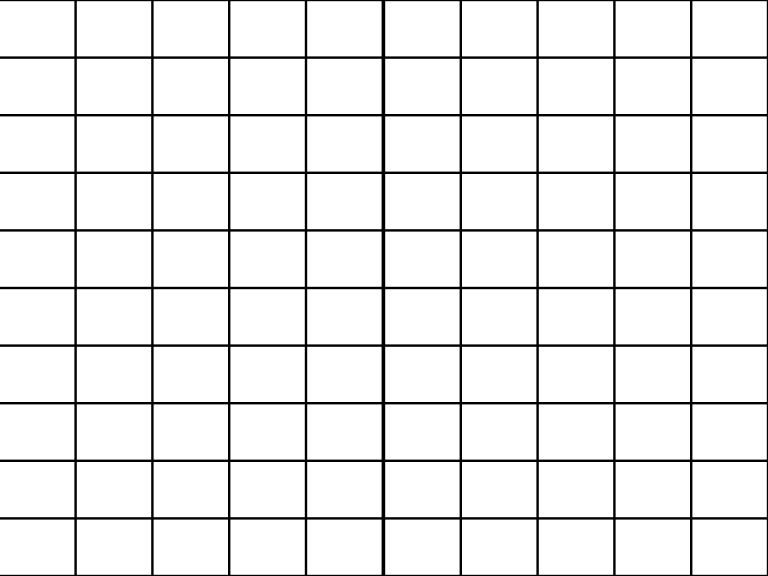
Reproduce this pattern procedurally as a WebGL 1 fragment shader.

```glsl
precision highp float;
// Black ten by ten grid on white, with a thicker line down the middle.

uniform vec2 u_resolution;

// Share of a pixel covered by a line centred on each multiple of pitch.
float lineCoverage(float x, float pitch, float halfWidth, float pixel) {
  float d = abs(mod(x + 0.5 * pitch, pitch) - 0.5 * pitch);
  float covered = min(d + 0.5 * pixel, halfWidth) - max(d - 0.5 * pixel, -halfWidth);
  return clamp(covered / pixel, 0.0, 1.0);
}

void main() {
  // Canvas height is one unit.
  vec2 p = gl_FragCoord.xy / u_resolution.y;
  float width = u_resolution.x / u_resolution.y;
  float pixel = 1.0 / u_resolution.y;
  vec2 pitch = vec2(width, 1.0) / 10.0;
  float halfWidth = 0.5 / 240.0;

  // Left-half lines end at the cell edge, right-half lines straddle it;
  // where the halves meet, the two join into one thicker line.
  float shift = p.x < 0.5 * width ? halfWidth : 0.0;
  float vertical = lineCoverage(p.x + shift, pitch.x, halfWidth, pixel);
  float horizontal = lineCoverage(p.y, pitch.y, halfWidth, pixel);

  gl_FragColor = vec4(vec3((1.0 - vertical) * (1.0 - horizontal)), 1.0);
}
```
